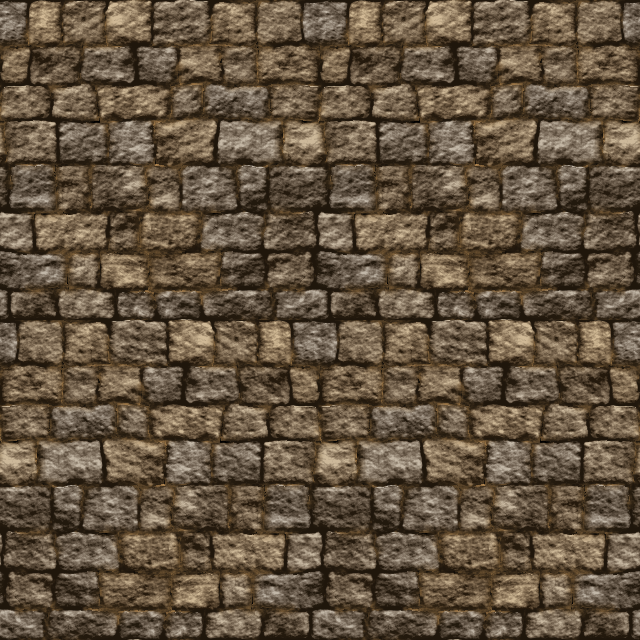
Reproduce this texture procedurally as a three.js fragment shader.

```glsl
varying vec2 vUv;

float hash(vec2 p) {
  return fract(sin(dot(p, vec2(127.1, 311.7))) * 43758.5);
}

// Value noise that wraps after one tile
float noise(vec2 p, vec2 period) {
  vec2 cell = floor(p), f = fract(p);
  f = f * f * (3.0 - 2.0 * f);
  vec2 a = mod(cell, period), b = mod(cell + 1.0, period);
  return mix(mix(hash(a), hash(vec2(b.x, a.y)), f.x),
             mix(hash(vec2(a.x, b.y)), hash(b), f.x), f.y);
}

float fbm(vec2 p, vec2 freq) {
  float sum = 0.0, amp = 0.41;
  for (int i = 0; i < 5; i++) {
    sum += amp * noise(p * freq, freq);
    freq *= 2.0;
    amp *= 0.63;
  }
  return sum;
}

float joint(float k, float row, float count) {
  return k + 0.5 * (hash(vec2(mod(k, count), row + 31.0)) - 0.5);
}

// Depth inside the stone (negative in the joint), then its column and row
vec3 stone(vec2 q) {
  q += 0.03 * (vec2(fbm(q, vec2(13.0)), fbm(q + 0.37, vec2(11.0))) - 0.5);
  float y = fract(q.y);

  // Eight courses of uneven height
  vec4 lowEdges = vec4(0.096, 0.214, 0.339, 0.484);
  vec4 highEdges = vec4(0.622, 0.737, 0.859, 1.0);
  vec4 passedLow = step(lowEdges, vec4(y)), passedHigh = step(highEdges, vec4(y));
  float row = dot(passedLow + passedHigh, vec4(1.0));
  vec4 below = max(lowEdges * passedLow, highEdges * passedHigh);
  vec4 above = min(mix(lowEdges, vec4(1.0), passedLow), mix(highEdges, vec4(1.0), passedHigh));
  float bottom = max(max(below.x, below.y), max(below.z, below.w));
  float top = min(min(above.x, above.y), min(above.z, above.w));

  // Six or seven stones of uneven width
  float count = (row == 3.0 || row > 5.0) ? 7.0 : 6.0;
  float x = q.x * count + count * hash(vec2(row, 4.0));
  float k = floor(x);
  k += step(joint(k + 1.0, row, count), x) - step(x, joint(k, row, count));
  float left = joint(k, row, count), right = joint(k + 1.0, row, count);
  vec2 id = vec2(mod(k, count), row);

  // Rounded block
  vec2 center = 0.5 * vec2((left + right) / count, bottom + top);
  vec2 extent = 0.5 * vec2((right - left) / count, top - bottom);
  float radius = 0.008 + 0.014 * hash(id + 5.0);
  extent -= 0.003 + 0.003 * hash(id + 2.0) + radius;
  vec2 d = abs(vec2(x / count, y) - center) - extent;
  float depth = radius - length(max(d, 0.0)) - min(max(d.x, d.y), 0.0);
  return vec3(depth, id);
}

vec2 grainShift(vec2 id) {
  return vec2(hash(id + 11.0), hash(id + 17.0));
}

float relief(vec2 q) {
  vec3 s = stone(q);
  float rough = fbm(q + grainShift(s.yz), vec2(14.0, 22.0));
  float crag = abs(fbm(q - grainShift(s.yz), vec2(9.0, 15.0)) - 0.5);
  return 0.32 * smoothstep(-0.006, 0.018, s.x) + 1.1 * rough + 1.1 * crag;
}

void main() {
  // Two tiles each way, the lower pair mirrored
  vec2 q = vUv * 2.0;
  if (q.y < 1.0) q.x = -q.x;
  q = fract(q);

  vec3 s = stone(q);
  vec2 id = s.yz, shift = grainShift(id);
  float light = relief(q) - relief(q + vec2(-0.003, 0.006));
  float stain = fbm(q + shift.yx, vec2(9.0, 13.0));
  float grain = fbm(q + shift, vec2(44.0, 60.0));
  float patches = fbm(q, vec2(9.0));

  // Stone face: weathering, pitting, cracks and worn rims
  float tone = 0.54 + 0.19 * (hash(id + 3.0) - 0.5) + 1.0 * (stain - 0.5);
  tone += 1.1 * (grain - 0.5) + 1.8 * light;
  if (id.y == 3.0) tone -= 0.08;
  float crack = 1.0 - smoothstep(0.0, 0.02, abs(fbm(q + shift, vec2(5.0, 7.0)) - 0.5));
  tone -= 0.2 * crack * smoothstep(0.45, 0.58, patches);
  tone -= 0.2 * (1.0 - smoothstep(0.0, 0.009, s.x));
  tone -= 0.09 * (1.0 - smoothstep(0.0, 0.03, s.x));
  tone = clamp(tone, 0.0, 1.1);

  vec3 stoneColor = mix(vec3(0.14, 0.10, 0.05), vec3(0.73, 0.67, 0.58), tone);
  stoneColor -= vec3(0.0, 0.06, 0.08) * tone * max(1.0 - tone, 0.0);
  float grayness = hash(id + 7.0) + (id.y == 3.0 ? 0.2 : 0.0);
  stoneColor *= mix(vec3(1.04, 1.0, 0.92), vec3(0.96, 0.985, 1.04), grayness);

  // Earth packed in the joints, with dark hollows
  vec3 soil = vec3(0.33, 0.25, 0.15) * (0.25 + 1.5 * grain + 1.5 * light);
  vec3 hollow = vec3(0.12, 0.085, 0.045);
  vec3 mortar = mix(hollow, soil, smoothstep(0.40, 0.58, patches));

  // Earth smeared over the rims
  float smear = (1.0 - smoothstep(0.0, 0.025, s.x)) * smoothstep(0.46, 0.6, patches);
  stoneColor = mix(stoneColor, soil, 0.5 * smear);

  vec3 color = mix(mortar, stoneColor, smoothstep(-0.002, 0.003, s.x));
  gl_FragColor = vec4(clamp(color, 0.0, 1.0), 1.0);
}
```
